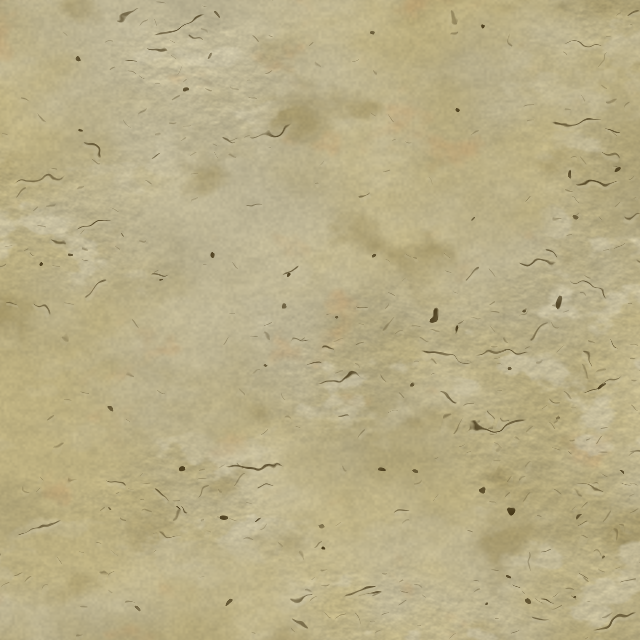
Give the GLSL for this texture, as a Shadertoy shader.

```glsl
// Weathered travertine plaster: cloudy ochre and grey-green stone with fine
// grain, pale chips and flaky relief. Cellular scatter places tapered marks
// that become fissures, flecks and pits once the plane is warped by noise.

const vec3 OCHRE      = vec3(0.718, 0.668, 0.485);
const vec3 GREY_GREEN = vec3(0.742, 0.708, 0.582);
const vec3 STAIN      = vec3(0.590, 0.530, 0.340);
const vec3 RUST       = vec3(0.760, 0.620, 0.430);
const vec3 CHIP       = vec3(0.800, 0.770, 0.660);
const vec3 CREVICE    = vec3(0.270, 0.215, 0.090);
const float CLOUD_CONTRAST = 0.16;
const float GRAIN_CONTRAST = 0.10;
const float RELIEF_DEPTH   = 0.55;
const float EDGE_SOFTNESS  = 0.0016;

vec4 hash4(vec2 cell) {
    vec4 h = fract(cell.xyxy * vec4(0.1031, 0.1030, 0.0973, 0.1099));
    h += dot(h, h.wzxy + 33.33);
    return fract((h.xxyz + h.yzzw) * h.zywx);
}

float noise(vec2 p) {
    vec2 i = floor(p), f = fract(p);
    f = f * f * (3.0 - 2.0 * f);
    return mix(mix(hash4(i).x, hash4(i + vec2(1, 0)).x, f.x),
               mix(hash4(i + vec2(0, 1)).x, hash4(i + vec2(1, 1)).x, f.x), f.y);
}

float fbm(vec2 p) {
    float sum = 0.0, amplitude = 0.533;
    for (int i = 0; i < 4; i++) {
        sum += amplitude * noise(p);
        p = mat2(1.6, 1.2, -1.2, 1.6) * p + 17.3;
        amplitude *= 0.5;
    }
    return sum;
}

// Rough zones, where chips and flecks gather.
float roughness(vec2 p) {
    return smoothstep(0.40, 0.68, fbm(p * vec2(3.2, 4.6) + 61.0));
}

// Tapered marks in jittered cells: x is the dark hollow, y the lit lip below.
// size holds half the length and half the width of the largest mark.
vec2 marks(vec2 p, float cells, float share, vec2 size, float tilt, float seed) {
    float soft = max(EDGE_SOFTNESS, 1.0 / iResolution.y);
    float ragged = 0.25 + 1.5 * noise(p * 75.0 + seed);
    vec2 home = floor(p * cells), result = vec2(0.0);
    for (int j = -1; j <= 1; j++)
    for (int i = -1; i <= 1; i++) {
        vec2 cell = home + vec2(i, j);
        vec4 r = hash4(cell + seed);
        vec2 centre = (cell + 0.15 + 0.7 * r.yz) / cells;
        if (r.x > share * (0.4 + 1.2 * roughness(centre))) continue;
        float angle = (r.w - 0.5) * tilt, c = cos(angle), s = sin(angle);
        vec2 q = mat2(c, -s, s, c) * (p - centre);
        float scale = 0.4 + 0.6 * fract(r.w * 37.0);
        float along = q.x / (size.x * scale);
        float taper = max(0.0, 1.0 - along * along);
        float width = size.y * scale * sqrt(taper) * ragged;
        float fade = smoothstep(0.0, 0.35, taper);
        float hollow = fade * clamp((width - abs(q.y)) / soft + 0.5, 0.0, 1.0);
        float lip = fade * smoothstep(0.005, 0.0, abs(q.y + width + 0.003));
        result = max(result, vec2(hollow, lip));
    }
    return result;
}

float relief(vec2 p) {
    return fbm(p * vec2(42.0, 68.0));
}

void mainImage(out vec4 fragColor, in vec2 fragCoord) {
    vec2 p = fragCoord / iResolution.y;
    float rough = roughness(p);

    // Cloudy base, greyer towards the top
    float hue = 0.65 * fbm(p * vec2(3.0, 4.0) + 5.0) + 0.35 * fbm(p * vec2(13.0, 18.0));
    hue = smoothstep(0.26, 0.74, hue + 0.16 * (p.y - 0.5));
    vec3 color = mix(OCHRE, GREY_GREEN, hue);
    color *= 1.0 + CLOUD_CONTRAST * (fbm(p * vec2(7.0, 10.0) + 29.0) - 0.5);

    // Brown stains, faint rust and pale chips
    float stain = smoothstep(0.60, 0.86, fbm(p * vec2(9.0, 12.0) + 83.0));
    color = mix(color, STAIN, 0.55 * stain);
    float rust = smoothstep(0.66, 0.86, fbm(p * vec2(11.0, 13.0) + 47.0));
    color = mix(color, RUST, 0.45 * rust);
    float chip = smoothstep(0.59, 0.72, fbm(p * vec2(15.0, 23.0) + 111.0));
    color = mix(color, CHIP, chip * (0.15 + 0.45 * rough));

    // Fine grain and flaky relief lit from above
    float grain = 0.6 * noise(p * 240.0) + 0.4 * noise(p * vec2(95.0, 125.0)) - 0.5;
    float slope = relief(p) - relief(p + vec2(-0.001, 0.003));
    color *= 1.0 + GRAIN_CONTRAST * grain + RELIEF_DEPTH * slope * (0.12 + 0.5 * rough);

    // Fissures, short cracks, flecks and pits
    float bend = 0.055 * (fbm(p * 13.0 + 7.0) - 0.5) + 0.012 * (noise(p * 58.0) - 0.5);
    vec2 bent = p + vec2(0.3 * bend, bend);
    vec2 fissure = marks(bent, 8.0, 0.34, vec2(0.046, 0.0017), 0.9, 11.0);
    vec2 crack = marks(bent, 18.0, 0.20, vec2(0.019, 0.0016), 1.6, 53.0);
    vec2 fleck = marks(bent, 42.0, 0.20, vec2(0.009, 0.0011), 1.8, 97.0);
    vec2 pit = marks(bent, 13.0, 0.30, vec2(0.0075, 0.0036), 2.6, 151.0);
    float lip = max(max(fissure.y, crack.y), 0.5 * fleck.y);
    float hollow = max(max(0.72 * fissure.x, 0.66 * crack.x),
                       max(0.34 * fleck.x, 0.88 * pit.x));
    hollow *= 0.55 + 0.6 * noise(p * 46.0 + 19.0);
    color = mix(color, CHIP, 0.28 * lip);
    color = mix(color, CREVICE, clamp(hollow, 0.0, 1.0));

    fragColor = vec4(color, 1.0);
}
```
